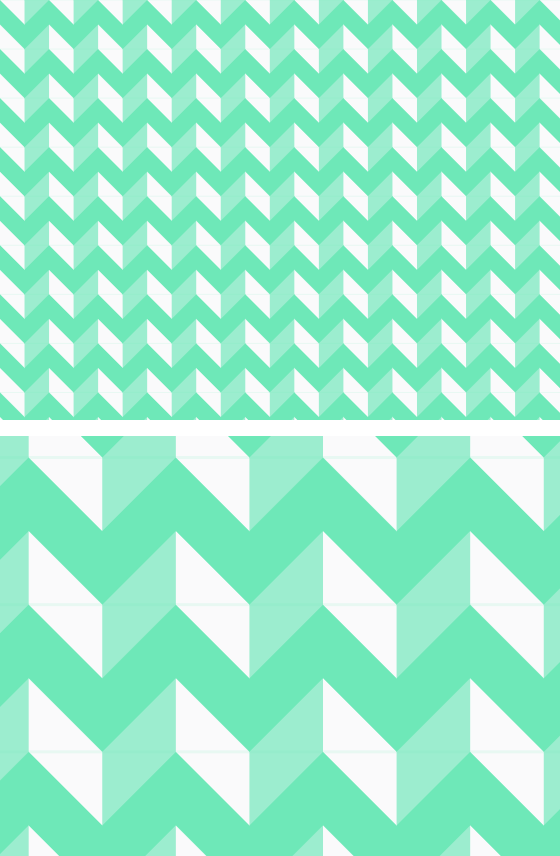
Top: the whole. Bottom: its middle third, enlarged.
A Shadertoy shader for this pattern:

```glsl
// Mint chevron stripes, folded into white and pale facets, with faint tile seams.

const float TILE_SIZE = 0.1168;   // tile side as a fraction of canvas height
const float SEAM_WIDTH = 0.02;    // in tiles
const float SEAM_STRENGTH = 0.13;

const vec3 MINT  = vec3(0.43, 0.91, 0.72);
const vec3 PALE  = vec3(0.61, 0.93, 0.81);
const vec3 WHITE = vec3(0.98, 0.98, 0.985);

// Signed offset to the nearest whole number, in -0.5..0.5
float centered(float x) {
    return fract(x + 0.5) - 0.5;
}

// Antialiased coverage from a distance that is positive inside
float coverage(float inside, float pixel) {
    return clamp(inside / pixel + 0.5, 0.0, 1.0);
}

// Zigzag band half a tile thick, with its peaks at whole x
float chevronDistance(vec2 p) {
    float bandCenter = 1.25 - abs(fract(p.x) - 0.5);
    return (0.25 - abs(centered(p.y - bandCenter))) * inversesqrt(2.0);
}

// Descending half of each fold
float facetDistance(float x) {
    return 0.25 - abs(centered(x - 0.25));
}

// Thin horizontal line where tile rows meet
float seamDistance(float y, float width) {
    return 0.5 * width - abs(centered(y));
}

void mainImage(out vec4 fragColor, in vec2 fragCoord) {
    // Tile coordinates run right and down from the top left corner
    vec2 p = vec2(fragCoord.x, iResolution.y - fragCoord.y) / (iResolution.y * TILE_SIZE);
    float pixel = 1.0 / (iResolution.y * TILE_SIZE);

    // Two-tone folded stripe
    vec3 stripe = mix(PALE, WHITE, coverage(facetDistance(p.x), pixel));

    // The background shows faintly through the seams
    float seam = coverage(seamDistance(p.y, SEAM_WIDTH), pixel);
    stripe = mix(stripe, MINT, SEAM_STRENGTH * seam);

    vec3 color = mix(MINT, stripe, coverage(chevronDistance(p), pixel));
    fragColor = vec4(color, 1.0);
}
```
